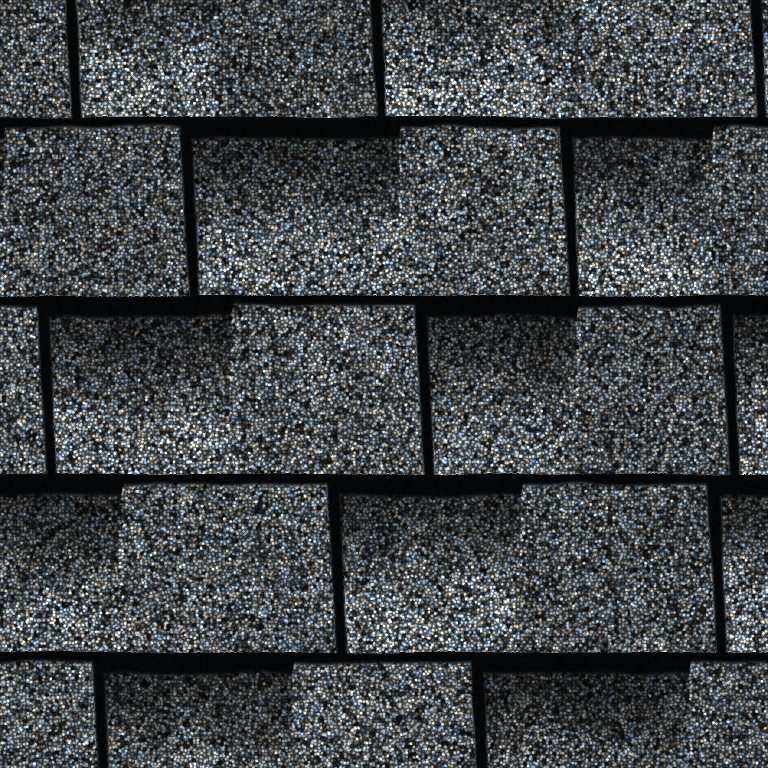
Write a three.js fragment shader that draws this texture.

```glsl
// Laminated asphalt roof shingles: staggered tabs, shaded recesses and coarse mineral granules.
varying vec2 vUv;

const float COURSE_HEIGHT = 0.2322;
const float FIRST_BUTT = 0.153;
const float GRANULES_ACROSS = 235.0;
const vec3 SHADOW = vec3(0.015, 0.021, 0.025);
const vec3 STONE = vec3(0.95, 1.0, 1.03);

// One course: first slot, two alternating spans, and the recess width in each span.
struct Course {
  float start;
  vec2 span;
  vec2 recess;
};

vec3 hash3(vec2 p) {
  vec3 q = fract(vec3(p.xyx) * vec3(0.1031, 0.1030, 0.0973));
  q += dot(q, q.yxz + 33.33);
  return fract((q.xxy + q.yzz) * q.zyx);
}

float valueNoise(vec2 p) {
  vec2 i = floor(p);
  vec2 f = fract(p);
  f = f * f * (3.0 - 2.0 * f);
  float low = mix(hash3(i).x, hash3(i + vec2(1.0, 0.0)).x, f.x);
  float high = mix(hash3(i + vec2(0.0, 1.0)).x, hash3(i + vec2(1.0, 1.0)).x, f.x);
  return mix(low, high, f.y);
}

// Softly blended cells: rgb is the granule colour around a mean of one.
vec3 granules(vec2 p) {
  vec2 cell = floor(p);
  vec3 sum = vec3(0.0);
  float total = 0.0001;
  for (int y = -1; y <= 1; y++) {
    for (int x = -1; x <= 1; x++) {
      vec2 id = cell + vec2(float(x), float(y));
      vec3 place = hash3(id + 17.0);
      vec3 look = hash3(id + 251.0);
      vec2 d = id + 0.1 + 0.8 * place.xy - p;
      float weight = exp(-12.0 * dot(d, d));
      float tone = mix(0.12, 1.65, look.x) + 0.9 * pow(look.y, 7.0);
      vec3 tint = 1.0 + (look.z - 0.5) * vec3(0.26, 0.02, -0.24);
      sum += weight * tone * tint;
      total += weight;
    }
  }
  float crevice = mix(0.62, 1.28, smoothstep(0.0, 0.42, total));
  return sum / total * crevice;
}

Course courseLayout(float row) {
  if (row < 0.5) return Course(0.094, vec2(0.397, 0.495), vec2(0.186, 0.241));
  if (row < 1.5) return Course(0.247, vec2(0.495, 0.426), vec2(0.273, 0.184));
  if (row < 2.5) return Course(0.061, vec2(0.492, 0.398), vec2(0.238, 0.198));
  if (row < 3.5) return Course(-0.056, vec2(0.495, 0.495), vec2(0.212, 0.238));
  return Course(0.133, vec2(0.493, 0.495), vec2(0.247, 0.272));
}

void main() {
  vec2 p = vec2(vUv.x, 1.0 - vUv.y);
  vec3 grain = granules(p * GRANULES_ACROSS);
  float rough = clamp(grain.g - 1.0, -0.8, 0.8);
  float mottle = valueNoise(p * 24.0) - 0.5;

  // Course coordinates: v runs from the shadow line down to the butt edge.
  float wobble = 0.004 * (valueNoise(p * 14.0 + 5.0) - 0.5) + 0.001 * rough;
  float rowPosition = (p.y + wobble - FIRST_BUTT) / COURSE_HEIGHT + 1.0;
  float row = floor(rowPosition);
  float v = fract(rowPosition);

  // Leaning slots split the course into spans of one recess and one tab.
  Course course = courseLayout(row);
  float lean = 0.012 * (v - 0.5);
  float x = p.x - course.start - lean;
  float period = course.span.x + course.span.y;
  float pairId = floor(x / period);
  float u = x - pairId * period;
  float second = step(course.span.x, u);
  u -= second * course.span.x;
  float span = mix(course.span.x, course.span.y, second);
  float recessWidth = mix(course.recess.x, course.recess.y, second);
  vec3 variation = hash3(vec2(row + 3.0, pairId * 2.0 + second + 9.0));

  // Tab and recess shading.
  float ridge = u - recessWidth + lean * (1.0 + variation.x);
  float tab = smoothstep(-0.002, 0.002, ridge);
  float tabShade = mix(0.31, 0.37, variation.y) + 0.02 * v;
  float recessShade = mix(0.17, 0.45, smoothstep(0.12, 0.88, v + 0.12 * mottle));
  recessShade *= mix(0.93, 1.07, variation.z);
  float shade = mix(recessShade, tabShade, tab);
  shade += 0.07 * (1.0 - smoothstep(0.0, 0.0035, abs(ridge - 0.001)));
  shade *= 1.0 + 0.16 * mottle;

  // Overlap shadow, deeper above each recess, and the dark slot beside each tab.
  float depth = mix(0.112, 0.052, tab) + 0.025 * mottle;
  float overlap = 1.0 - smoothstep(depth - 0.012, depth + 0.018, v - 0.012 * rough);
  float slotDistance = min(u, span - u) - 0.0018 * rough + 0.002 * mottle;
  float slotWidth = mix(0.0078, 0.0060, v);
  float slot = 1.0 - smoothstep(slotWidth - 0.0018, slotWidth + 0.0018, slotDistance);
  float dark = max(overlap, slot);

  vec3 surface = STONE * shade * grain;
  vec3 shadowed = SHADOW * (0.7 + 0.5 * grain);
  gl_FragColor = vec4(clamp(mix(surface, shadowed, dark), 0.0, 1.0), 1.0);
}
```
